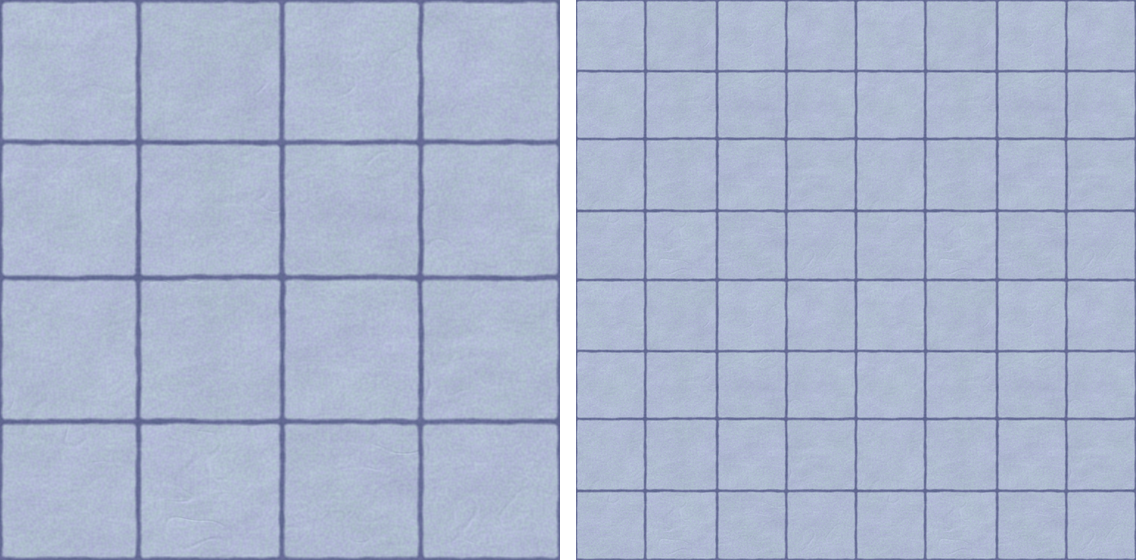
Left, the tile; right, the same tile 2 across and 2 down.
Give the GLSL for this texture, as a WebGL 1 fragment shader.

```glsl
precision highp float;
uniform vec2 u_resolution;

const float TAU = 6.2831853;

float hash(vec2 p) {
  vec3 q = fract(p.xyx * vec3(0.1031, 0.1030, 0.0973));
  q += dot(q, q.yzx + 33.33);
  return fract((q.x + q.y) * q.z);
}

float corner(vec2 cell, vec2 offset, vec2 period, float seed) {
  float angle = TAU * hash(mod(cell, period) + seed);
  return dot(vec2(cos(angle), sin(angle)), offset);
}

// Gradient noise that wraps after "period" cells across the canvas
float noise(vec2 uv, vec2 period, float seed) {
  vec2 p = uv * period;
  vec2 i = floor(p), f = p - i;
  vec2 w = f * f * f * (f * (f * 6.0 - 15.0) + 10.0);
  vec2 e = vec2(1.0, 0.0);
  float low = mix(corner(i, f, period, seed), corner(i + e, f - e, period, seed), w.x);
  float high = mix(corner(i + e.yx, f - e.yx, period, seed),
                   corner(i + 1.0, f - 1.0, period, seed), w.x);
  return mix(low, high, w.y);
}

// Height of the hand-trowelled surface
float relief(vec2 uv, float seed) {
  vec2 bend = vec2(noise(uv, vec2(9.0), seed + 3.0), noise(uv, vec2(11.0), seed + 7.0));
  uv += 0.035 * bend;
  float height = 0.0, amplitude = 0.5;
  vec2 period = vec2(10.0, 16.0);
  for (int k = 0; k < 4; k++) {
    height += amplitude * noise(uv, period, seed + float(k) * 11.0);
    period *= 2.0;
    amplitude *= 0.55;
  }
  // Thin scraped creases
  float crease = 1.0 - smoothstep(0.0, 0.09, abs(noise(uv, vec2(13.0, 19.0), seed + 51.0)));
  float worn = smoothstep(0.08, 0.4, noise(uv, vec2(7.0), seed + 61.0));
  return height + 0.28 * crease * worn;
}

void main() {
  vec2 uv = gl_FragCoord.xy / u_resolution;
  float pixel = 1.0 / min(u_resolution.x, u_resolution.y);

  // Four by four grid with unequal spacing and slightly wavering joints
  vec2 shift = vec2(-0.00195, 0.0005) * sin(TAU * uv)
             + 0.002 * (1.0 - cos(TAU * uv))
             - vec2(0.0013, 0.00275) * (1.0 - cos(2.0 * TAU * uv));
  vec2 waver = vec2(noise(uv, vec2(5.0, 17.0), 5.0), noise(uv, vec2(17.0, 5.0), 9.0));
  vec2 grid = 4.0 * (uv - shift + 0.0025 * waver);
  vec2 tile = mod(floor(grid), 4.0);
  vec2 gap = abs(fract(grid + 0.5) - 0.5) / 4.0;

  // Distance to the joint, with softly rounded tile corners
  vec2 inset = max(0.011 - gap, 0.0);
  float edge = min(0.011 - length(inset), min(gap.x, gap.y));
  float ragged = edge + 0.0018 * noise(uv, vec2(48.0), 15.0)
                      + 0.0012 * noise(uv, vec2(12.0), 19.0);

  // Raking light over each tile's own relief
  float seed = 10.0 + 17.0 * tile.x + 71.0 * tile.y;
  float slope = relief(uv + vec2(-0.0025, 0.003), seed) - relief(uv, seed);
  float mottle = noise(uv, vec2(12.0), seed) + 0.6 * noise(uv, vec2(28.0, 40.0), seed);

  // Fine grain in brightness and in hue
  float grain = noise(uv, vec2(190.0), 21.0) + 0.6 * noise(uv, vec2(110.0), 23.0);
  float tint = noise(uv, vec2(150.0), 31.0) + 0.7 * noise(uv, vec2(83.0), 37.0)
             + 0.5 * noise(uv, vec2(9.0), 41.0);

  vec3 glaze = mix(vec3(0.67, 0.69, 0.82), vec3(0.67, 0.74, 0.79),
                   clamp(0.5 + 0.75 * tint, 0.0, 1.0));
  glaze += 0.035 * grain + 0.025 * mottle + 0.13 * clamp(slope, -0.35, 0.35);
  glaze += 0.014 * (hash(tile + 2.0) - 0.5);
  glaze += 0.018 * smoothstep(0.005, 0.009, edge) * (1.0 - smoothstep(0.009, 0.02, edge));

  // Dark joint with a soft shoulder
  vec3 grout = mix(vec3(0.37, 0.41, 0.56), vec3(0.41, 0.42, 0.60), clamp(0.5 + tint, 0.0, 1.0));
  grout += 0.03 * grain + 0.03 * noise(uv, vec2(14.0), 45.0);
  float joint = 1.0 - smoothstep(0.0016 - 0.5 * pixel, 0.0068 + 0.5 * pixel, ragged);

  gl_FragColor = vec4(mix(glaze, grout, joint), 1.0);
}
```
